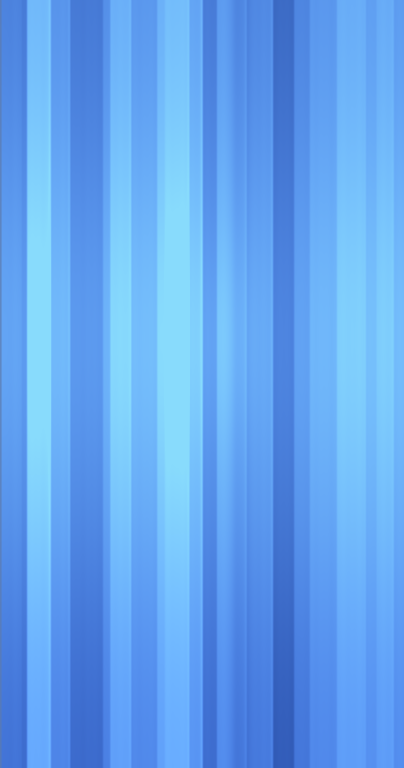
A Shadertoy shader for this background:

```glsl
// Vertical blue bands of uneven width, lit by a soft glow across the middle.
// A loop sums one smooth tone step per band edge, adds a bright rim where the
// tone falls, and a colour ramp turns the final tone into blue.

// Left edge of each band (x) and its tone (y), across a canvas of width 1.
const vec2 bands[21] = vec2[21](
    vec2(0.000, 0.38), vec2(0.054, 0.32), vec2(0.067, 0.86), vec2(0.126, 0.54),
    vec2(0.174, 0.30), vec2(0.255, 0.50), vec2(0.273, 0.78), vec2(0.325, 0.57),
    vec2(0.389, 0.80), vec2(0.408, 0.90), vec2(0.469, 0.68), vec2(0.502, 0.32),
    vec2(0.537, 0.61), vec2(0.611, 0.44), vec2(0.676, 0.17), vec2(0.728, 0.41),
    vec2(0.767, 0.57), vec2(0.834, 0.76), vec2(0.906, 0.64), vec2(0.932, 0.75),
    vec2(0.975, 0.61));

// Dark blue at 0 to pale sky blue at 1, blue channel saturating first.
vec3 blueRamp(float tone) {
    float t = clamp(tone, -0.1, 1.08);
    return vec3(0.22 + 0.29 * t, 0.395 + 0.43 * t, 0.99 - 0.25 * pow(max(1.0 - t, 0.0), 2.3));
}

// Narrow bell curve centred on zero.
float bell(float d, float width) {
    float r = d / width;
    return exp(-min(r * r, 40.0));
}

// Sum of band steps, with a thin light rim left of every falling edge.
float bandTone(float x, float soft) {
    float tone = bands[0].y;
    for (int i = 1; i < 21; i++) {
        float rise = bands[i].y - bands[i - 1].y;
        float d = x - bands[i].x;
        float past = smoothstep(-soft, soft, d);
        tone += rise * past;
        tone += 0.45 * max(-rise - 0.1, 0.0) * bell(d + 0.003, max(0.002, soft));
        // Faint shade on the far side of each edge
        tone -= 0.02 * past * exp(-abs(d) / 0.006);
    }
    return tone;
}

void mainImage(out vec4 fragColor, in vec2 fragCoord) {
    vec2 uv = fragCoord / iResolution.xy;
    float pixel = 1.0 / iResolution.x;
    float tone = bandTone(uv.x, max(0.0032, 0.8 * pixel));

    // Horizontal glow, stronger on light bands and weaker toward the right
    float glow = mix(0.40, 0.34, smoothstep(0.45, 0.75, uv.x)) * (0.65 + 0.5 * tone);
    tone += glow * bell(uv.y - 0.56, 0.29) - 0.14;
    tone -= 0.11 * (1.0 - smoothstep(0.0, 0.35, uv.y));
    tone += 0.08 * bell(length((uv - vec2(0.55, 0.56)) * vec2(1.0, 0.7)), 0.09);

    // Soft fold right of centre
    tone -= 0.22 * bell(uv.x - 0.592, 0.022);

    // Fine vertical striations
    tone += 0.008 * sin(uv.x * 173.0 + 1.3 * sin(uv.x * 41.0))
          + 0.005 * sin(uv.x * 317.0 + 2.0);

    vec3 color = blueRamp(tone);
    color.b += 0.03 * (1.0 - smoothstep(0.0, 0.4, uv.y));

    // Thin grey strip along the left border
    float border = 1.0 - smoothstep(0.004 - pixel, 0.004 + pixel, uv.x);
    color = mix(color, vec3(0.36, 0.48, 0.68), 0.7 * border);

    fragColor = vec4(clamp(color, 0.0, 1.0), 1.0);
}
```
